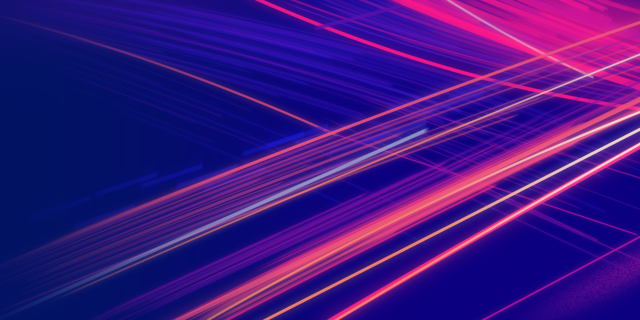
This background is drawn by a Shadertoy shader. Its source:

```glsl
// Long-exposure light trails: bundles of thin bent streaks sweep over a navy field.
// Each streak is a parabola between two points; bundles spread hashed streaks
// between two border curves. Units: canvas height is 1, x runs from 0 to 2.

const vec3 NAVY    = vec3(0.005, 0.07, 0.39);
const vec3 INDIGO  = vec3(0.045, 0.00, 0.50);
const vec3 BLUE    = vec3(0.10, 0.10, 0.85);
const vec3 VIOLET  = vec3(0.36, 0.06, 0.68);
const vec3 MAGENTA = vec3(0.74, 0.08, 0.62);
const vec3 PINK    = vec3(0.98, 0.09, 0.54);
const vec3 SALMON  = vec3(0.93, 0.33, 0.48);
const vec3 ORANGE  = vec3(0.98, 0.52, 0.42);
const vec3 CREAM   = vec3(1.00, 0.90, 0.83);
const vec3 STEEL   = vec3(0.58, 0.62, 0.80);
const vec2 FULL = vec2(0.0, 1.0);  // visible part of a whole streak
const float GLOW_SIZE = 4.0;       // halo width relative to the core
const float GLOW_GAIN = 0.20;
const float FADE_START = -0.15;    // trails dissolve toward the left edge
const float FADE_END = 0.95;

float hash(float n) {
    n = fract(n * 0.1031);
    n *= n + 33.33;
    return fract(n * (n + n));
}

float hash2(vec2 p) {
    vec3 q = fract(p.xyx * 0.1031);
    q += dot(q, q.yzx + 33.33);
    return fract((q.x + q.y) * q.z);
}

// Soft round light with separate radii
float haze(vec2 p, vec2 center, vec2 radius) {
    vec2 d = (p - center) / radius;
    return exp(-dot(d, d));
}

// One trail from a to b, bowed by bend and visible over span
void streak(inout vec3 col, vec2 p, vec2 a, vec2 b, float bend,
            float width, vec3 tint, float strength, vec2 span) {
    float t = (p.x - a.x) / (b.x - a.x);
    float y = mix(a.y, b.y, t) + 4.0 * bend * t * (1.0 - t);
    float slope = (b.y - a.y + 4.0 * bend * (1.0 - 2.0 * t)) / (b.x - a.x);
    float d = abs(p.y - y) * inversesqrt(1.0 + slope * slope);
    float pixel = 1.0 / iResolution.y;
    float core = 1.0 - smoothstep(max(width - pixel, 0.0), width + pixel, d);
    float halo = exp(-d * d / (width * width * GLOW_SIZE * GLOW_SIZE));
    float ends = smoothstep(span.x - 0.1, span.x, t)
               * (1.0 - smoothstep(span.y, span.y + 0.02, t));
    float fade = smoothstep(FADE_START, FADE_END, p.x);
    float alpha = strength * ends * fade * max(core, GLOW_GAIN * halo);
    col = mix(col, tint, clamp(alpha, 0.0, 1.0));
}

// Hashed streaks between the borders a0-b0 and a1-b1
void bundle(inout vec3 col, vec2 p, vec2 a0, vec2 a1, vec2 b0, vec2 b1, float bend,
            int count, float width, vec3 tintA, vec3 tintB, float strength, float seed) {
    for (int i = 0; i < count; i++) {
        float k = seed + float(i) * 7.0;
        float lane = (float(i) + hash(k)) / float(count);
        float lane2 = clamp(lane + 0.2 * (hash(k + 1.0) - 0.5), 0.0, 1.0);
        float begin = 0.55 * hash(k + 2.0) - 0.1;
        vec2 span = vec2(begin, begin + 0.35 + 0.7 * hash(k + 3.0));
        vec3 tint = mix(tintA, tintB, hash(k + 4.0));
        float w = width * mix(0.35, 1.2, hash(k + 5.0));
        streak(col, p, mix(a0, a1, lane), mix(b0, b1, lane2), bend, w, tint,
               strength * mix(0.4, 1.0, hash(k + 6.0)), span);
    }
}

void mainImage(out vec4 fragColor, in vec2 fragCoord) {
    vec2 p = fragCoord / iResolution.y;
    p.x *= 2.0 * iResolution.y / iResolution.x;

    // Background and broad hazes
    vec3 col = mix(NAVY, INDIGO, smoothstep(0.1, 1.3, p.x));
    col = mix(col, VIOLET, 0.30 * haze(p, vec2(0.35, 1.0), vec2(0.5, 0.13)));
    col = mix(col, BLUE, 0.35 * haze(p, vec2(1.25, 0.93), vec2(0.35, 0.12)));
    col = mix(col, PINK, 0.65 * haze(p, vec2(1.9, 0.90), vec2(0.38, 0.14)));
    float grain = 0.7 + 0.5 * hash2(floor(p * 256.0));
    float band = exp(-pow((p.y - 0.5 * (p.x - 1.65)) / 0.055, 2.0));
    col = mix(col, MAGENTA, 0.45 * grain * band * smoothstep(1.5, 2.0, p.x));

    // Falling trails: left fan, faint lower fan, hot upper right, crossings
    bundle(col, p, vec2(-0.1, 0.94), vec2(0.25, 1.04), vec2(1.3, 0.55), vec2(1.6, 0.72),
           0.03, 28, 0.005, VIOLET, BLUE, 0.6, 11.0);
    bundle(col, p, vec2(0.0, 0.78), vec2(0.0, 0.95), vec2(1.0, 0.38), vec2(1.1, 0.55),
           0.015, 9, 0.003, VIOLET, BLUE, 0.4, 311.0);
    bundle(col, p, vec2(0.8, 1.02), vec2(1.25, 1.06), vec2(2.0, 0.68), vec2(2.0, 0.80),
           -0.03, 18, 0.005, BLUE, MAGENTA, 0.7, 523.0);
    bundle(col, p, vec2(1.15, 1.04), vec2(1.75, 1.06), vec2(2.05, 0.69), vec2(2.05, 0.95),
           -0.01, 28, 0.008, PINK, MAGENTA, 0.9, 787.0);
    bundle(col, p, vec2(1.1, 0.55), vec2(1.3, 0.72), vec2(2.0, 0.12), vec2(2.0, 0.52),
           0.0, 14, 0.002, VIOLET, MAGENTA, 0.5, 1013.0);
    streak(col, p, vec2(0.0, 0.95), vec2(1.04, 0.583), 0.025, 0.004, SALMON, 0.8, FULL);
    streak(col, p, vec2(1.04, 0.583), vec2(1.98, 0.27), 0.0, 0.002, MAGENTA, 0.7, FULL);
    streak(col, p, vec2(0.81, 1.0), vec2(2.0, 0.66), -0.045, 0.006, PINK, 0.95, FULL);
    streak(col, p, vec2(1.25, 1.0), vec2(2.0, 0.73), -0.01, 0.012, PINK, 0.9, FULL);
    streak(col, p, vec2(1.4, 1.0), vec2(1.85, 0.76), -0.01, 0.004, CREAM, 0.5, FULL);
    streak(col, p, vec2(1.0, 0.915), vec2(1.25, 0.98), 0.0, 0.006, VIOLET, 0.8, FULL);

    // Short blue dashes along the rising direction
    for (int i = 0; i < 14; i++) {
        float k = 1409.0 + float(i) * 5.0;
        float x = 0.1 + 1.4 * (float(i) + hash(k)) / 14.0;
        vec2 a = vec2(x, 0.20 + 0.28 * x + 0.14 * hash(k + 1.0));
        streak(col, p, a, a + vec2(0.18, 0.06), 0.0, 0.007, BLUE, 0.5, FULL);
    }

    // Rising bundles, from the upper road to the lower edge
    bundle(col, p, vec2(0.0, 0.02), vec2(0.0, 0.18), vec2(2.0, 0.77), vec2(2.0, 0.93),
           0.02, 24, 0.004, SALMON, VIOLET, 0.75, 1619.0);
    bundle(col, p, vec2(0.1, -0.08), vec2(0.55, 0.0), vec2(2.0, 0.80), vec2(2.0, 0.68),
           0.0, 22, 0.004, MAGENTA, VIOLET, 0.7, 1913.0);
    bundle(col, p, vec2(0.54, 0.0), vec2(0.72, 0.0), vec2(2.0, 0.71), vec2(2.0, 0.63),
           0.01, 16, 0.005, PINK, SALMON, 0.8, 2203.0);

    // Bright leading trails, whiter toward the right
    vec3 hot = mix(ORANGE, CREAM, smoothstep(1.2, 1.95, p.x));
    streak(col, p, vec2(0.0, 0.17), vec2(2.0, 0.93), 0.02, 0.005, SALMON, 0.9, FULL);
    streak(col, p, vec2(0.0, 0.005), vec2(1.32, 0.588), 0.0, 0.006, STEEL, 0.9, FULL);
    streak(col, p, vec2(0.3, 0.12), vec2(2.0, 0.83), 0.01, 0.003, hot, 0.8, FULL);
    streak(col, p, vec2(0.56, 0.0), vec2(2.0, 0.69), 0.0, 0.008, SALMON, 0.85, FULL);
    streak(col, p, vec2(0.65, 0.0), vec2(2.0, 0.65), 0.03, 0.004, hot, 0.9, FULL);
    streak(col, p, vec2(0.83, 0.0), vec2(2.0, 0.596), 0.0, 0.005, hot, 0.95, FULL);
    streak(col, p, vec2(1.04, 0.0), vec2(2.0, 0.545), 0.005, 0.010, PINK, 0.95, FULL);
    streak(col, p, vec2(1.05, 0.0), vec2(2.0, 0.55), 0.005, 0.004, hot, 0.95, FULL);
    streak(col, p, vec2(1.51, 0.0), vec2(2.0, 0.26), 0.0, 0.003, MAGENTA, 0.9, FULL);

    fragColor = vec4(col, 1.0);
}
```
